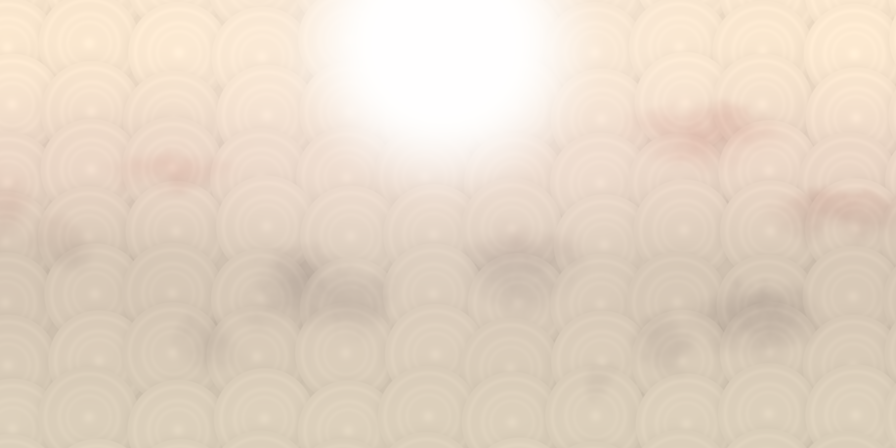
Reproduce this background procedurally as a Shadertoy shader.

```glsl
// Hazy dawn over overlapping ringed discs: a warm vertical gradient, a white sun
// glow near the top, and soft dusky cloud smudges. Discs are jittered grid cells
// painted back to front; cloud edges are broken up by gradient noise.

#define CELL vec2(0.188, 0.139)
#define GRID_SHIFT vec2(0.114, 0.1255)
#define DISC_RADIUS 0.114
#define DISC_JITTER vec2(0.026, 0.045)
#define RING_LIGHT 0.020
#define EDGE_SHADE 0.024
#define SUN_POS vec2(0.99, 0.90)
#define SUN_CORE 0.15
#define SUN_EDGE 0.38
#define CLOUD_STRENGTH 0.62

vec2 hash2(vec2 p) {
    vec3 q = fract(vec3(p.xyx) * vec3(0.1031, 0.1030, 0.0973));
    q += dot(q, q.yzx + 33.33);
    return fract((q.xx + q.yz) * q.zy);
}

float gradientNoise(vec2 p) {
    vec2 i = floor(p), f = fract(p);
    vec2 u = f * f * f * (f * (f * 6.0 - 15.0) + 10.0);
    vec2 e = vec2(0.0, 1.0);
    float a = dot(hash2(i) * 2.0 - 1.0, f);
    float b = dot(hash2(i + e.yx) * 2.0 - 1.0, f - e.yx);
    float c = dot(hash2(i + e.xy) * 2.0 - 1.0, f - e.xy);
    float d = dot(hash2(i + e.yy) * 2.0 - 1.0, f - e.yy);
    return mix(mix(a, b, u.x), mix(c, d, u.x), u.y);
}

float fbm(vec2 p) {
    float sum = 0.0, amp = 0.6;
    for (int i = 0; i < 4; i++) {
        sum += amp * gradientNoise(p);
        p = p * 2.03 + 17.1;
        amp *= 0.5;
    }
    return sum;
}

// Vertical sky gradient, from sandy floor to peach top
vec3 skyColor(float y) {
    vec3 c = mix(vec3(0.865, 0.815, 0.735), vec3(0.845, 0.785, 0.715), smoothstep(0.0, 0.38, y));
    c = mix(c, vec3(0.925, 0.845, 0.780), smoothstep(0.38, 0.66, y));
    return mix(c, vec3(0.985, 0.910, 0.815), smoothstep(0.62, 0.92, y));
}

float ring(float r, float radius, float width) {
    float d = (r - radius) / width;
    return exp(-d * d);
}

// Brightness offset of the overlapping discs; lower rows lie in front
float discTone(vec2 p) {
    vec2 cell = floor((p - GRID_SHIFT) / CELL);
    float tone = 0.0;
    for (int j = 1; j >= -1; j--)
    for (int i = -1; i <= 1; i++) {
        vec2 id = cell + vec2(i, j);
        vec2 rnd = hash2(id + 40.0);
        vec2 center = (id + 0.5) * CELL + GRID_SHIFT + (rnd - 0.5) * DISC_JITTER;
        float r = length(p - center) / DISC_RADIUS;
        float rings = 0.6 * ring(r, 0.42, 0.04) + 0.8 * ring(r, 0.58, 0.05)
                    + ring(r, 0.85, 0.045) + 1.6 * ring(r, 0.0, 0.11);
        float face = RING_LIGHT * rings + 0.012 * (rnd.x - 0.5)
                   - 0.008 * smoothstep(0.3, 1.0, r);
        tone -= EDGE_SHADE * exp(-max(r - 1.0, 0.0) * 9.0);
        tone = mix(tone, face, 1.0 - smoothstep(0.97, 1.01, r));
    }
    return tone;
}

// Cloud smudges: center xy, half size zw
const vec4 CLOUDS[12] = vec4[12](
    vec4(1.57, 0.71, 0.18, 0.060), vec4(0.38, 0.63, 0.14, 0.045),
    vec4(0.00, 0.55, 0.07, 0.075), vec4(1.88, 0.53, 0.17, 0.050),
    vec4(0.66, 0.37, 0.11, 0.085), vec4(0.79, 0.34, 0.09, 0.070),
    vec4(1.16, 0.42, 0.13, 0.085), vec4(1.69, 0.30, 0.14, 0.070),
    vec4(1.48, 0.24, 0.08, 0.060), vec4(0.47, 0.24, 0.07, 0.060),
    vec4(0.14, 0.46, 0.08, 0.050), vec4(1.34, 0.16, 0.05, 0.040));

float cloudCover(vec2 p) {
    vec2 warp = vec2(fbm(p * 9.0), fbm(p * 9.0 + 31.7)) * 0.075;
    float clear = 1.0;
    for (int i = 0; i < 12; i++) {
        vec4 c = CLOUDS[i];
        vec2 q = (p + warp - c.xy) / c.zw;
        q.y *= q.y < 0.0 ? 0.75 : 1.0; // longer fade below
        float weight = mix(0.35, 1.0, smoothstep(0.002, 0.009, c.z * c.w));
        clear *= 1.0 - CLOUD_STRENGTH * weight * (1.0 - smoothstep(0.15, 1.25, length(q)));
    }
    return (1.0 - clear) * (0.95 + 0.5 * fbm(p * 22.0));
}

void mainImage(out vec4 fragColor, in vec2 fragCoord) {
    vec2 p = fragCoord / iResolution.y;
    vec3 color = skyColor(p.y);

    // Dusky clouds, rosier higher up
    vec3 cloudColor = mix(vec3(0.70, 0.64, 0.59), vec3(0.87, 0.71, 0.65), smoothstep(0.36, 0.66, p.y));
    color = mix(color, cloudColor, cloudCover(p));

    // Disc relief
    color += discTone(p) * vec3(1.0, 0.98, 0.93);

    // Sun: pale rosy halo, then white core
    float d = length(p - SUN_POS);
    color = mix(color, vec3(0.97, 0.93, 0.91), 0.55 * exp(-5.0 * d * d));
    color = mix(color, vec3(1.0, 0.998, 0.995), 1.0 - smoothstep(SUN_CORE, SUN_EDGE, d));

    fragColor = vec4(clamp(color, 0.0, 1.0), 1.0);
}
```
